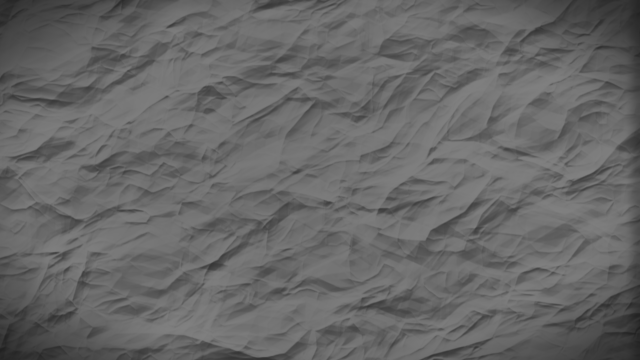
A WebGL 2 fragment shader for this texture:

```glsl
#version 300 es
precision highp float;

#define PAPER_TONE 0.445
#define HIGHLIGHT 0.054
#define SHADOW 0.088
#define FOLD_ANGLE 0.3
#define FOLD_STRETCH vec2(0.8, 1.2)
#define FACET_SCALE 4.2
#define RIDGE_SCALE 4.4
#define WARP 0.06
#define SOFTNESS 0.0024
#define LIGHT_DIR vec2(-0.37, 0.93)
#define VIGNETTE 0.55

uniform vec2 u_resolution;
out vec4 fragColor;

// Integer hash of a lattice point, two values in 0..1
vec2 hash2(vec2 cell) {
    uvec2 v = uvec2(ivec2(cell) + 4096);
    v = v * 1664525u + 1013904223u;
    v.x += v.y * 1664525u;
    v.y += v.x * 1664525u;
    v ^= v >> 16u;
    v.x += v.y * 1664525u;
    v.y += v.x * 1664525u;
    v ^= v >> 16u;
    return vec2(v & 65535u) / 65535.0;
}

mat2 rotation(float angle) {
    float c = cos(angle), s = sin(angle);
    return mat2(c, s, -s, c);
}

// Flat triangles between random corner values, two independent sheets
vec2 facets(vec2 p) {
    p += dot(p, vec2(0.366));
    vec2 i = floor(p), f = p - i;
    vec2 side = f.x > f.y ? vec2(1.0, 0.0) : vec2(0.0, 1.0);
    vec2 a = hash2(i);
    vec2 b = hash2(i + side);
    vec2 c = hash2(i + 1.0);
    return a + max(f.x, f.y) * (b - a) + min(f.x, f.y) * (c - b);
}

// Smooth value noise, -0.5..0.5
float patches(vec2 p) {
    vec2 i = floor(p), f = p - i;
    vec2 u = f * f * (3.0 - 2.0 * f);
    vec2 e = vec2(1.0, 0.0);
    float low = mix(hash2(i).x, hash2(i + e).x, u.x);
    float high = mix(hash2(i + e.yx).x, hash2(i + 1.0).x, u.x);
    return mix(low, high, u.y) - 0.5;
}

// Straight-sided crest whose flanks level out away from the fold
float ridge(vec2 p) {
    const float falloff = 5.0;
    float side = 1.5 * (facets(p).x - 0.5);
    return exp(-falloff * abs(side)) / falloff;
}

// Height of the crumpled sheet
float sheetHeight(vec2 p) {
    vec2 q = (rotation(-FOLD_ANGLE) * p) * FOLD_STRETCH;

    // Angular warps break up the lattice and keep folds straight
    q += WARP * (facets(rotation(0.7) * q * 4.3 + 11.0) - 0.5);
    q += 0.5 * WARP * (facets(rotation(2.0) * q * 9.7 + 53.0) - 0.5);

    // Flat faces
    float height = 0.0;
    float scale = FACET_SCALE;
    float weight = 0.55;
    for (int k = 0; k < 4; k++) {
        vec2 shift = vec2(17.3, 9.1) * float(k + 1);
        height += weight * facets(rotation(1.1 * float(k) + 0.4) * q * scale + shift).x / scale;
        scale *= 1.9;
        weight *= 0.92;
    }

    // Scattered sharp folds
    scale = RIDGE_SCALE;
    weight = 1.1;
    for (int k = 0; k < 4; k++) {
        vec2 shift = vec2(5.7, 23.9) * float(k + 1);
        float strength = smoothstep(-0.25, 0.35, patches(q * scale * 0.7 + shift.yx));
        vec2 r = rotation(0.45 * float(k) - 0.6) * q * scale + shift;
        height += weight * (0.2 + strength) * ridge(r) / scale;
        scale *= 1.8;
        weight *= 0.95;
    }
    return height;
}

// Soft highlights and deeper shadows from the slope toward the light
float shade(vec2 p) {
    vec2 reach = LIGHT_DIR * SOFTNESS;
    float facing = (sheetHeight(p - reach) - sheetHeight(p + reach)) / (2.0 * SOFTNESS);
    float lit = HIGHLIGHT * (1.0 - exp(-max(facing, 0.0)));
    float dark = SHADOW * pow(max(-facing, 0.0), 1.3);
    return lit - 0.24 * (1.0 - exp(-dark / 0.2));
}

void main() {
    vec2 uv = gl_FragCoord.xy / u_resolution;
    vec2 p = gl_FragCoord.xy / u_resolution.y;

    // Four samples soften the fold edges
    float relief = 0.0;
    for (int k = 0; k < 4; k++) {
        vec2 offset = vec2(k & 1, k >> 1) - 0.5;
        relief += 0.25 * shade(p + offset * 0.002);
    }

    // Broad unevenness, then darkened corners and right edge
    float tone = PAPER_TONE + relief + 0.03 * patches(p * 2.3 + 61.0);
    vec2 centred = uv * 2.0 - 1.0;
    tone -= 0.015 * exp(-3.0 * dot(centred, centred));
    tone *= 1.0 - VIGNETTE * smoothstep(0.9, 1.42, length(centred));
    tone *= 1.0 - 0.25 * smoothstep(0.975, 1.0, uv.x);

    fragColor = vec4(vec3(clamp(tone, 0.13, 0.54)), 1.0);
}
```
